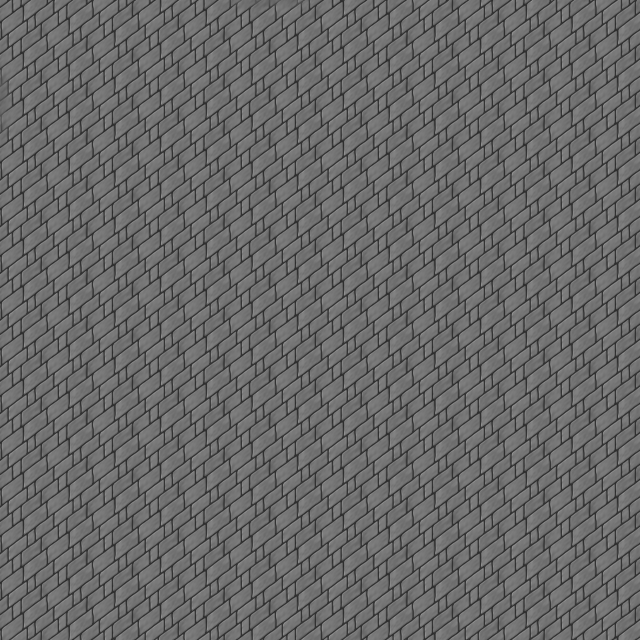
This texture is drawn by a Shadertoy shader. Its source:

```glsl
const vec2 REPEATS = vec2(14.0, 13.7); // tiles across and down
const float SLOPE = 0.73;          // rise of the courses
const float COURSE_SHIFT = 0.15;   // vertical phase of the courses
const vec2 COURSE_TOPS = vec2(0.37, 0.69);
const float JOINT_HALF = 0.012;    // half joint width, in tiles
const float CORNER = 0.042;        // corner radius and bevel reach
const float WOBBLE = 0.008;        // unevenness of the edges
const float SOOT = 0.15;           // darkening at the sooty joint
const float RIM_LIGHT = 0.065;
const vec2 SOOT_SPOT = vec2(0.92, 0.38);
const vec3 JOINT_COLOR = vec3(0.195);
const vec3 EDGE_COLOR = vec3(0.40);
const vec3 STONE_COLOR = vec3(0.465);
const vec3 SMEAR_COLOR = vec3(0.40);

float hash(vec2 p) {
    vec3 q = fract(p.xyx * vec3(0.1031, 0.1030, 0.0973));
    q += dot(q, q.yzx + 33.33);
    return fract((q.x + q.y) * q.z);
}

// Value noise that wraps once per tile
float tileNoise(vec2 tile, vec2 cells) {
    vec2 p = tile * cells;
    vec2 i = floor(p), f = fract(p);
    f = f * f * (3.0 - 2.0 * f);
    vec2 a = mod(i, cells), b = mod(i + 1.0, cells);
    return mix(mix(hash(a), hash(vec2(b.x, a.y)), f.x),
               mix(hash(vec2(a.x, b.y)), hash(b), f.x), f.y);
}

// Distances to left, right, bottom and top of the stone; its id in stoneId
vec4 stoneSides(vec2 tile, out vec2 stoneId) {
    float v = fract(tile.y + COURSE_SHIFT);
    float low = 0.0, high = COURSE_TOPS.x, course = 0.0;
    vec3 joints = vec3(0.03, 0.51, 0.51);
    if (v > COURSE_TOPS.y) {
        low = COURSE_TOPS.y; high = 1.0; course = 2.0;
        joints = vec3(0.18, 0.60, 0.77);
    } else if (v > COURSE_TOPS.x) {
        low = COURSE_TOPS.x; high = COURSE_TOPS.y; course = 1.0;
        joints = vec3(0.28, 0.46, 0.90);
    }
    float left = 1.0, right = 1.0;
    for (int k = 0; k < 3; k++) {
        float gap = fract(tile.x - joints[k]);
        if (gap < left) {
            left = gap;
            stoneId = vec2(float(k) + 1.0, course + 5.0);
        }
        right = min(right, 1.0 - gap);
    }
    float slant = inversesqrt(1.0 + SLOPE * SLOPE);
    return vec4(left, right, (v - low) * slant, (high - v) * slant);
}

void mainImage(out vec4 fragColor, in vec2 fragCoord) {
    vec2 canvas = fragCoord / iResolution.xy;
    float pixel = REPEATS.y / iResolution.y;

    // Sheared tile with slightly uneven edges
    vec2 tile = canvas * REPEATS;
    tile.y -= SLOPE * tile.x;
    vec2 warp = vec2(tileNoise(tile, vec2(7.0, 9.0)),
                     tileNoise(tile + 0.37, vec2(8.0, 7.0))) - 0.5;
    vec2 stoneId;
    vec4 sides = stoneSides(tile + warp * 2.0 * WOBBLE, stoneId);

    // Rounded distance to the stone border
    vec2 inset = max(CORNER - min(sides.xz, sides.yw), 0.0);
    float border = CORNER - length(inset);

    // Face tone, streaks and grain
    float streak = tileNoise(tile, vec2(5.0, 11.0));
    float grain = tileNoise(tile, vec2(19.0, 23.0));
    float tone = (hash(stoneId) - 0.5) * 0.025
               + (streak - 0.5) * 0.07 + (grain - 0.5) * 0.04;
    float bevel = smoothstep(JOINT_HALF, CORNER, border);
    vec3 color = mix(EDGE_COLOR, STONE_COLOR, bevel) + tone;

    // Light on upper left edges, shade on lower right ones
    float rim = smoothstep(0.010, 0.026, border)
              * (1.0 - smoothstep(0.028, CORNER, border));
    float lit = step(min(sides.x, sides.w), min(sides.y, sides.z));
    color += rim * mix(-0.02, RIM_LIGHT, lit) * (0.5 + grain);

    // Soot gathered at one joint of every tile
    vec2 toSoot = fract(tile - SOOT_SPOT + 0.5) - 0.5;
    toSoot.y += SLOPE * toSoot.x * 0.5;
    color *= 1.0 - SOOT * exp(-dot(toSoot, toSoot) * 110.0);

    // Joints
    float soft = max(pixel * 0.5, 0.010);
    float stone = smoothstep(JOINT_HALF - soft, JOINT_HALF + soft, border);
    color = mix(JOINT_COLOR + 0.04 * (grain - 0.5), color, stone);

    // Smears worn into the left and top borders
    float leftWear = smoothstep(0.025, 0.0, canvas.x)
                   * smoothstep(0.07, 0.03, abs(canvas.y - 0.84));
    float topWear = smoothstep(0.982, 1.0, canvas.y)
                  * smoothstep(0.08, 0.04, abs(canvas.x - 0.42));
    color = mix(color, SMEAR_COLOR + tone, 0.65 * max(leftWear, topWear));

    fragColor = vec4(color, 1.0);
}
```
